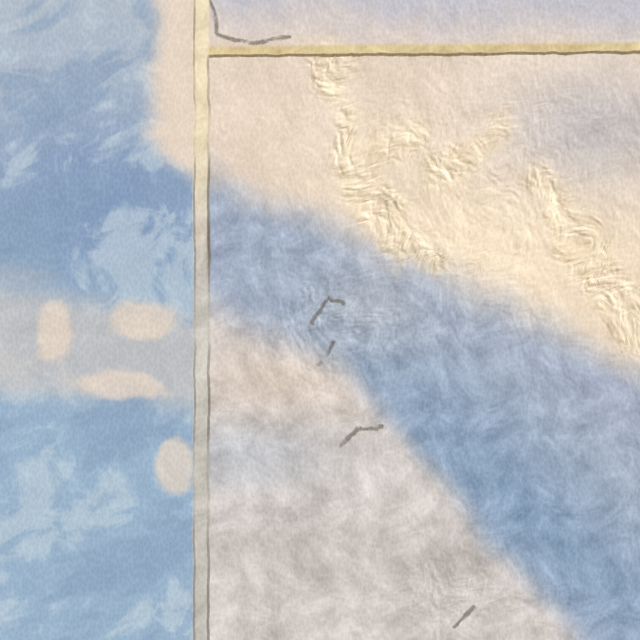
Give the GLSL for this texture, as a WebGL 2 fragment shader.

```glsl
#version 300 es
precision highp float;
uniform vec2 u_resolution;
out vec4 fragColor;

const vec3 CREAM = vec3(.98, .90, .78);
const vec3 SAND = vec3(.91, .84, .77);
const vec3 STONE = vec3(.81, .78, .76);
const vec3 MIST = vec3(.71, .75, .80);
const vec3 SLATE = vec3(.55, .64, .74);
const vec3 UMBER = vec3(.40, .37, .33);

// Flaking ridges and dark cracks, each a segment from xy to zw
const vec4 FLAKES[8] = vec4[8](
  vec4(.51, .90, .545, .80), vec4(.545, .80, .565, .70), vec4(.565, .70, .62, .63),
  vec4(.62, .63, .68, .59), vec4(.57, .77, .64, .79), vec4(.70, .74, .78, .80),
  vec4(.85, .71, .90, .62), vec4(.90, .62, 1., .48));
const vec4 CRACKS[9] = vec4[9](
  vec4(.489, .497, .512, .535), vec4(.512, .535, .537, .526), vec4(.521, .463, .497, .432),
  vec4(.53, .303, .56, .329), vec4(.56, .329, .597, .334), vec4(.712, .023, .74, .05),
  vec4(.329, 1., .342, .945), vec4(.342, .945, .39, .931), vec4(.39, .931, .452, .942));

vec2 hash2(vec2 p) {
  return fract(sin(vec2(dot(p, vec2(127.1, 311.7)), dot(p, vec2(269.5, 183.3)))) * 4375.5);
}

// Nearest and second nearest cell distances
vec2 cells(vec2 p) {
  vec2 id = floor(p), near = vec2(2.);
  for (int y = -1; y <= 1; y++)
    for (int x = -1; x <= 1; x++) {
      vec2 c = id + vec2(x, y);
      float d = length(c + hash2(c) - p);
      near = d < near.x ? vec2(d, near.x) : vec2(near.x, min(near.y, d));
    }
  return near;
}

// Layered, rotated and folded sines, about -1 to 1
float mottle(vec2 p) {
  float sum = 0., amp = .5;
  for (int i = 0; i < 5; i++) {
    p = mat2(.8, .6, -.6, .8) * p * 1.8 + sin(p.yx * 1.1 + 1.7);
    sum += amp * sin(p.x) * cos(p.y);
    amp *= .62;
  }
  return sum;
}

float blob(vec2 p, vec2 centre, vec2 radius) {
  vec2 q = (p - centre) / radius;
  return exp(-dot(q, q));
}

float segment(vec2 p, vec4 s) {
  vec2 a = p - s.xy, b = s.zw - s.xy;
  return length(a - b * clamp(dot(a, b) / dot(b, b), 0., 1.));
}

float stroke(float d, float w) { return 1. - smoothstep(w * .3, w * 1.5, abs(d)); }

float relief(vec2 p) {
  vec2 c = cells(p * 34. + mottle(p * 22.));
  return .5 * (c.y - c.x) + .6 * mottle(p * 32.);
}

vec3 leftSlab(vec2 p, float m, float fine) {
  vec3 col = mix(vec3(.61, .71, .80), MIST, smoothstep(.5, .95, p.y));
  col = mix(col, vec3(.52, .61, .74), .9 * blob(p, vec2(.15, .69), vec2(.24, .15)));
  col = mix(col, vec3(.74, .80, .84), .65 * smoothstep(.0, .45, m + .4 * fine));
  col = mix(col, SLATE, .6 * smoothstep(.12, .4, -m));
  // Pale sunlit band and worn patches
  float y = p.y + .15 * p.x + .035 * m;
  float band = smoothstep(.36, .44, y) * (1. - smoothstep(.52, .59, y));
  col = mix(col, STONE, .7 * band);
  float worn = blob(p, vec2(.22, .495), vec2(.055, .035)) + blob(p, vec2(.085, .485), vec2(.035, .05))
    + blob(p, vec2(.20, .395), vec2(.075, .03)) + blob(p, vec2(.275, .275), vec2(.035, .055));
  col = mix(col, SAND, .75 * smoothstep(.3, .6, worn + .35 * m));
  // Warm light beside the joint
  float edge = p.x - .235 - .8 * max(.79 - p.y, 0.) + .02 * m;
  return mix(col, SAND, smoothstep(-.025, .035, edge) * smoothstep(.68, .74, p.y));
}

vec3 rightSlab(vec2 p, float m, float fine) {
  vec3 lit = mix(SAND, CREAM, .8 * blob(p, vec2(.82, .63), vec2(.33, .19)));
  lit = mix(lit, vec3(.77, .75, .76), .85 * blob(p, vec2(.93, .80), vec2(.16, .10)));
  lit += .035 * m;
  // Diagonal shadow between two soft edges
  float top = .735 - .46 * (p.x - .326) + .025 * m;
  float base = min(.52 - .45 * (p.x - .326), .42 - 1.18 * (p.x - .54)) + .02 * m;
  vec3 shade = mix(vec3(.66, .70, .77), SLATE, blob(vec2(p.y + .85 * p.x, p.x), vec2(.90, .83), vec2(.13, .35)));
  shade = mix(shade, vec3(.73, .74, .76), .6 * blob(p, vec2(.57, .52), vec2(.12, .08)));
  shade += .06 * fine;
  vec3 lower = mix(STONE, vec3(.88, .82, .77), blob(p, vec2(.43, .40), vec2(.15, .07)));
  lower = mix(lower, MIST, .5 * blob(p, vec2(.38, .29), vec2(.14, .06)));
  lower += .07 * m + .05 * fine;
  vec3 col = mix(shade, lit, smoothstep(-.055, .05, p.y - top));
  return mix(col, lower, smoothstep(-.05, .04, base - p.y));
}

void main() {
  vec2 p = gl_FragCoord.xy / u_resolution;
  float m = mottle(p * 9.), fine = mottle(p * 38.);
  float seamY = .914 + .009 * (p.x - .33) + .002 * fine;
  vec3 upper = mix(vec3(.78, .77, .80), SAND, clamp(1.3 - (p.y - .92) * 13. - .4 * p.x + .4 * m, 0., 1.));
  vec3 right = mix(rightSlab(p, m, fine), upper, smoothstep(-.002, .002, p.y - seamY));

  // Raised crust, lit from the upper right
  float flakeD = 1., crackD = 1.;
  for (int i = 0; i < FLAKES.length(); i++) flakeD = min(flakeD, segment(p, FLAKES[i]));
  vec2 bent = p + .004 * vec2(fine, mottle(p.yx * 45.));
  for (int i = 0; i < CRACKS.length(); i++) crackD = min(crackD, segment(bent, CRACKS[i]));
  float crust = 1. - smoothstep(.012, .045, flakeD + .028 * m + .012 * fine);
  float rough = .45 * blob(p, vec2(.53, .49), vec2(.09, .07)) + .35 * blob(p, vec2(.72, .08), vec2(.10, .05))
    + .3 * blob(p, vec2(.78, .70), vec2(.2, .18));
  float slope = clamp(relief(p) - relief(p + .0035), -.5, .5);
  right = mix(right, vec3(.95, .87, .74), .65 * crust);
  right += slope * (.06 + .35 * max(crust, rough));
  right = mix(right, UMBER, .6 * stroke(crackD, .0035) * smoothstep(-.5, .1, fine + .2));

  // Horizontal joint
  float seam = smoothstep(-.003, .002, p.y - seamY) * (1. - smoothstep(.009, .018, p.y - seamY));
  right = mix(right, vec3(.85, .77, .56) + .08 * fine, .85 * seam);
  right = mix(right, vec3(.43, .36, .25), .7 * stroke(p.y - seamY + .002, .0025));

  // Vertical joint with a dark line along each side
  float wobble = .002 * mottle(vec2(p.y * 20., 2.));
  vec3 mortar = mix(vec3(.77, .75, .71), vec3(.94, .88, .75), smoothstep(.55, .82, p.y));
  mortar += .05 * fine + .06 * blob(p, vec2(.315, .43), vec2(.1, .08));
  float x = p.x + wobble;
  vec3 col = mix(leftSlab(p, m, fine), mortar, smoothstep(.299, .305, x));
  col = mix(col, right, smoothstep(.324, .330, x));
  float worn = .55 + .35 * sin(p.y * 21. + 2. * m);
  col = mix(col, UMBER, .6 * worn * stroke(x - .326, .0022) * (1. - smoothstep(.90, .92, p.y)));
  col = mix(col, UMBER, .45 * worn * stroke(x - .304, .0018));
  col = mix(col, UMBER, .6 * blob(p, vec2(.326, .62), vec2(.003, .035)));

  // Mineral grain
  float grain = cells(p * vec2(190., 120.)).x - .45;
  col += .055 * grain + .02 * fine;
  fragColor = vec4(clamp(col, 0., 1.), 1.);
}
```
